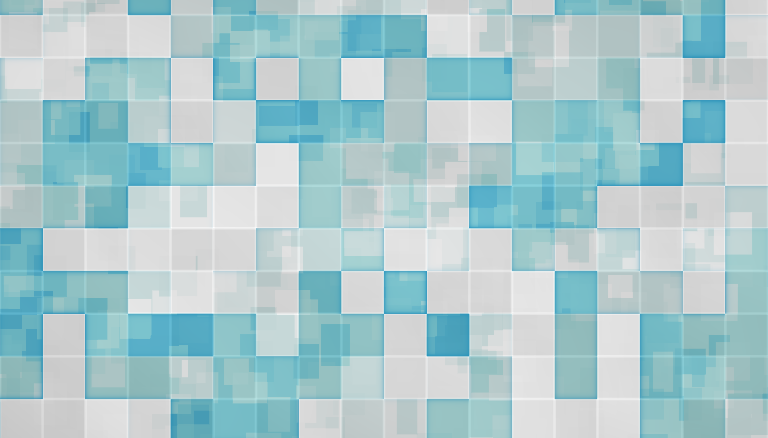
Give the GLSL for this background, as a Shadertoy shader.

```glsl
// Mosaic of grey and aqua square tiles with faint overlapping panes and bevelled seams.
#define COLUMNS 18.0
#define ROW_SHIFT 0.086
#define CLUMPING 0.36
#define PANE_LAYERS 3
#define PANE_TONE 0.24
#define SHADE_VARIATION 0.085
#define SEAM_WIDTH 0.045
#define SEAM_LIGHT 0.055
#define VIGNETTE 0.11

const vec3 GREY = vec3(0.85, 0.85, 0.85);
const vec3 PALE = vec3(0.73, 0.80, 0.80);
const vec3 AQUA = vec3(0.60, 0.77, 0.77);
const vec3 TEAL = vec3(0.44, 0.72, 0.76);
const vec3 BLUE = vec3(0.31, 0.65, 0.75);
const vec3 SEAM_BLUE = vec3(0.12, 0.56, 0.73);

float hash(vec2 p) {
    vec3 q = fract(vec3(p.xyx) * 0.1031);
    q += dot(q, q.yzx + 33.33);
    return fract((q.x + q.y) * q.z);
}

// Evenly spread tile ranks: a fifth power permutes the residues of a prime.
float rank(vec2 tile) {
    int i = (int(tile.x + COLUMNS * tile.y) + 394) % 197;
    int square = i * i % 197;
    int fourth = square * square % 197;
    return float(fourth * i % 197) / 196.0;
}

// Some tiles borrow the tone of a neighbour, which joins them into clumps.
float tileTone(vec2 tile) {
    float h = hash(tile + 71.0);
    vec2 source = tile;
    if (h < CLUMPING) source -= h < 0.5 * CLUMPING ? vec2(1, 0) : vec2(0, 1);
    return clamp(rank(source) + 0.05 * (hash(tile + 13.0) - 0.5), 0.0, 1.0);
}

vec3 toneColour(float t) {
    vec3 c = mix(GREY, PALE, smoothstep(0.30, 0.44, t));
    c = mix(c, AQUA, smoothstep(0.52, 0.65, t));
    c = mix(c, TEAL, smoothstep(0.74, 0.85, t));
    return mix(c, BLUE, smoothstep(0.92, 0.98, t));
}

float tileShade(vec2 tile) {
    return SHADE_VARIATION * (hash(tile + 37.0) - 0.5);
}

// Signed tone change from randomly sized panes on shifted grids.
float paneTone(vec2 p, float pixel) {
    float sum = 0.0;
    for (int i = 0; i < PANE_LAYERS; i++) {
        float layer = float(i);
        vec2 q = p + vec2(0.32, 0.62) * (layer + 1.0) + 20.0;
        vec2 cell = floor(q);
        vec2 seed = cell + 47.0 * layer;
        vec2 halfSize = 0.22 + 0.28 * vec2(hash(seed + 5.0), hash(seed + 19.0));
        vec2 inside = halfSize - abs(q - cell - 0.5);
        float mask = smoothstep(-0.5 * pixel, 0.5 * pixel, min(inside.x, inside.y));
        sum += mask * step(0.4, hash(seed + 29.0)) * (hash(seed + 43.0) - 0.5);
    }
    return PANE_TONE * sum;
}

void mainImage(out vec4 fragColor, in vec2 fragCoord) {
    vec2 uv = fragCoord / iResolution.xy;
    vec2 p = fragCoord * COLUMNS / iResolution.x + vec2(0.0, ROW_SHIFT);
    float pixel = COLUMNS / iResolution.x;
    vec2 tile = floor(p);
    vec2 local = p - tile;

    // Tile body with panes and a slight diagonal sheen
    float tone = tileTone(tile);
    float panes = paneTone(p, pixel);
    vec3 colour = toneColour(tone + panes) + tileShade(tile) - 0.06 * panes;
    colour += 0.025 * (hash(tile + 59.0) - 0.5) * (local.x + local.y - 1.0);

    // Seams: blue on the deeper side of a step, bright elsewhere
    for (int i = 0; i < 4; i++) {
        float way = i < 2 ? -1.0 : 1.0;
        vec2 side = i % 2 == 0 ? vec2(way, 0) : vec2(0, way);
        float d = 0.5 - dot(local - 0.5, side);
        vec2 other = tile + side;
        float otherTone = tileTone(other);
        float drop = tone - otherTone;
        vec3 otherColour = toneColour(otherTone + panes) + tileShade(other);
        colour = mix(colour, otherColour, 0.5 * (1.0 - smoothstep(0.0, pixel, d)));
        float glow = exp(-d / SEAM_WIDTH);
        float line = 1.0 - smoothstep(0.3, 1.0, d / SEAM_WIDTH);
        colour = mix(colour, SEAM_BLUE, glow * clamp(1.3 * drop - 0.15, 0.0, 0.85));
        colour += SEAM_LIGHT * line * (1.0 - smoothstep(0.1, 0.4, drop));
    }

    // Gentle falloff towards the corners
    vec2 centred = uv - 0.5;
    colour *= 1.018 - VIGNETTE * dot(centred, centred);
    fragColor = vec4(clamp(colour, 0.0, 1.0), 1.0);
}
```
